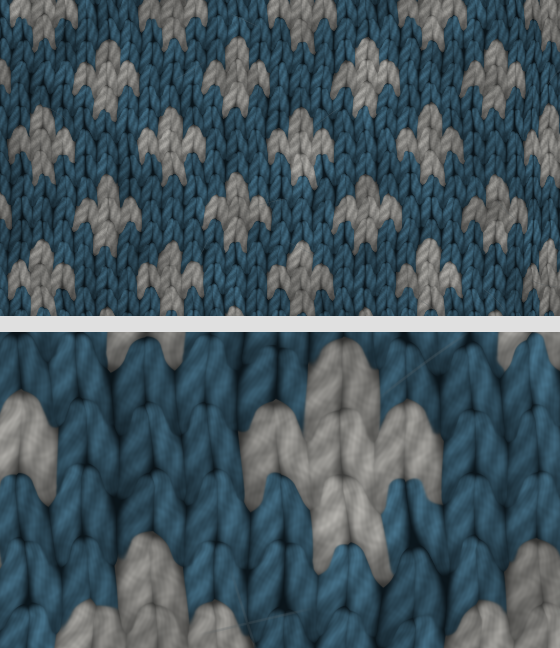
Top, the full canvas; bottom, a detail of the centre.
Write a Shadertoy shader that draws this pattern.

```glsl
// Knitted wool: staggered cream plus motifs on blue, built from slanted strands.

vec2 hash2(vec2 c) {
    return fract(sin(vec2(dot(c, vec2(12.7, 31.1)), dot(c, vec2(26.9, 18.3)))) * 4375.5);
}

// Three-by-three plus shapes, repeated every six stitches with a half drop.
bool isMotif(vec2 stitch) {
    vec2 m = mod(stitch + 1.0, 6.0);
    vec2 block = floor(m / 3.0);
    vec2 arm = abs(mod(m, 3.0) - 1.0);
    return block.x == block.y && arm.x + arm.y < 1.5;
}

// One leg of a stitch: x = height, y = position along it, z = position across it.
vec3 strand(vec2 q, float side, float slack, float swell) {
    vec2 top = vec2(side * 0.13, 0.56);
    vec2 axis = vec2(side * (0.37 + slack), -0.58) - top;
    vec2 rel = q - top;
    float along = clamp(dot(rel, axis) / dot(axis, axis), 0.0, 1.0);
    float radius = 0.17 + swell + 0.075 * sin(3.14 * along);
    float dist = length(rel - axis * along) / radius;
    float across = dot(rel, vec2(-axis.y, axis.x)) / (length(axis) * radius);
    return vec3(1.0 - dist * dist, along, across);
}

vec3 yarn(vec3 leg, bool cream, vec2 rnd) {
    float twist = 0.5 + 0.5 * sin(13.0 * leg.y + 4.0 * leg.z + 6.3 * rnd.x);
    float fibre = sin(15.0 * leg.z + 2.0 * sin(9.0 * leg.y + 6.3 * rnd.y))
                * sin(23.0 * leg.y + 7.0 * leg.z);
    float light = smoothstep(-0.55, 0.95, leg.x);
    light *= 0.70 + 0.30 * twist + 0.04 * fibre;
    light *= 1.0 - 0.45 * smoothstep(0.55, 1.0, leg.y);
    light *= 0.84 + 0.28 * rnd.y;
    return cream ? mix(vec3(0.20, 0.20, 0.195), vec3(0.565, 0.56, 0.545), light)
                 : mix(vec3(0.04, 0.078, 0.10), vec3(0.22, 0.355, 0.43), light);
}

// Sparse loose hairs lying over the fabric.
float hairs(vec2 p) {
    float cover = 0.0;
    for (float i = 0.0; i < 14.0; i++) {
        vec2 rnd = hash2(vec2(i, 7.0));
        vec2 d = p - rnd * vec2(1.78, 1.0);
        float angle = 6.28 * hash2(vec2(i, 3.0)).x;
        d = mat2(cos(angle), -sin(angle), sin(angle), cos(angle)) * d;
        d.y += 5.0 * (rnd.x - 0.5) * d.x * d.x;
        float line = 1.0 - smoothstep(0.0004, 0.0022, abs(d.y));
        cover = max(cover, line * (1.0 - smoothstep(0.03, 0.07, abs(d.x))));
    }
    return cover;
}

void mainImage(out vec4 fragColor, in vec2 fragCoord) {
    vec2 p = fragCoord / iResolution.y;

    // Stitch grid, with uneven tension and a pull at the right edge
    vec2 g = (p - vec2(0.954, 0.537)) / vec2(0.0683, 0.0712) + 0.5;
    g += 0.07 * sin(g.yx * vec2(0.9, 0.7) + vec2(0.0, 1.0));
    g += 0.045 * sin(g.yx * 2.3 + g);
    g.x += 0.6 * smoothstep(1.6, 1.78, p.x);

    // Blend neighbouring legs by height so the highest one shows
    vec3 color = vec3(0.0);
    float total = 0.0;
    for (float j = -1.0; j <= 1.0; j++)
    for (float i = -1.0; i <= 1.0; i++)
    for (float side = -1.0; side <= 1.0; side += 2.0) {
        vec2 stitch = floor(g) + vec2(i, j);
        vec2 rnd = hash2(stitch + side * 0.37);
        bool cream = isMotif(stitch);
        vec2 q = g - stitch - 0.5 - 0.13 * (rnd - 0.5);
        float slack = 0.1 * (rnd.x - 0.5) + (cream ? 0.05 : 0.0);
        vec3 leg = strand(q, side, slack, cream ? 0.05 : 0.0);
        float height = leg.x + 0.5 * (0.5 - leg.y) + (cream ? 0.35 : 0.0);
        float weight = exp(14.0 * max(height, -2.0));
        color += weight * yarn(leg, cream, rnd);
        total += weight;
    }
    color /= total;

    // Fuzz, loose hairs and slow patches of uneven light
    color *= 1.0 + 0.04 * sin(p.x * 310.0 + 3.0 * sin(p.y * 170.0)) * sin(p.y * 270.0 + 2.0 * sin(p.x * 130.0));
    color = mix(color, vec3(0.34, 0.38, 0.40), 0.25 * hairs(p));
    color *= 0.97 + 0.08 * sin(p.x * 2.1 - 0.4) * sin(p.y * 3.0)
           + 0.10 * sin(p.x * 13.0 + 2.0 * sin(p.y * 9.0)) * sin(p.y * 15.0 + p.x * 4.0);
    fragColor = vec4(color, 1.0);
}
```
